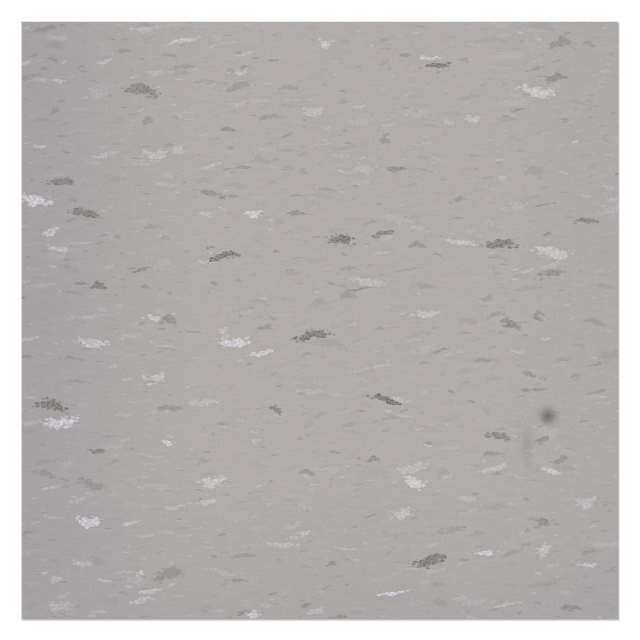
This texture is drawn by a Shadertoy shader. Its source:

```glsl
const vec3 PAPER = vec3(1.0);
const vec3 WARM_GREY = vec3(0.695, 0.677, 0.667);
const vec3 COOL_GREY = vec3(0.650, 0.634, 0.642);
const vec3 CHALK = vec3(0.86, 0.86, 0.89);
const vec3 SLATE = vec3(0.44, 0.43, 0.41);

vec2 hash2(vec2 p) {
    vec3 q = fract(p.xyx * vec3(0.1031, 0.1030, 0.0973));
    q += dot(q, q.yzx + 33.33);
    return fract((q.xx + q.yz) * q.zy);
}

// Distance to the nearest scattered point
float cellular(vec2 p) {
    vec2 cell = floor(p);
    float nearest = 2.0;
    for (int y = -1; y <= 1; y++)
    for (int x = -1; x <= 1; x++) {
        vec2 id = cell + vec2(x, y);
        nearest = min(nearest, distance(p, id + hash2(id + 7.0)));
    }
    return nearest;
}

float layeredSines(vec2 p) {
    float sum = 0.0, gain = 0.5;
    for (int i = 0; i < 4; i++) {
        sum += gain * sin(p.x + 1.7 * sin(p.y)) * cos(p.y + 0.6 * p.x);
        p = mat2(1.5, 1.1, -1.1, 1.5) * p + 2.3;
        gain *= 0.6;
    }
    return sum;
}

// Scattered ragged flakes: x is chalk coverage, y is slate coverage
vec2 flakes(vec2 p, vec2 spacing, vec2 largest, float density,
            float strength, float ragged, float seed) {
    vec2 cell = floor(p / spacing);
    vec2 cover = vec2(0.0);
    for (int y = -1; y <= 1; y++)
    for (int x = -1; x <= 1; x++) {
        vec2 id = cell + vec2(x, y);
        vec2 place = hash2(id + seed);
        vec2 shape = hash2(id + seed + 41.0);
        vec2 kind = hash2(id + seed + 83.0);
        vec2 pick = hash2(id + seed + 127.0);
        if (pick.x > density) continue;
        float tilt = (pick.y - 0.45) * 0.5;
        vec2 offset = p - (id + place) * spacing;
        offset = mat2(cos(tilt), -sin(tilt), sin(tilt), cos(tilt)) * offset;
        vec2 q = offset / (largest * mix(vec2(0.3), vec2(1.0), shape));
        q.y += 0.3 * sin(q.x * 3.0 + 6.3 * kind.x);
        float mask = 1.0 - smoothstep(0.55, 1.0, length(q) + ragged);
        float amount = mask * strength * mix(0.15, 1.0, kind.y * kind.y);
        cover = max(cover, kind.x < 0.5 ? vec2(amount, 0.0) : vec2(0.0, amount));
    }
    return cover;
}

float boxMask(vec2 p, float halfSide, float blur) {
    vec2 d = abs(p) - halfSide;
    return 1.0 - smoothstep(-blur, blur, max(d.x, d.y));
}

float softSpot(vec2 p, vec2 center, vec2 radius) {
    vec2 q = (p - center) / radius;
    return exp(-dot(q, q));
}

void mainImage(out vec4 fragColor, in vec2 fragCoord) {
    vec2 uv = fragCoord / iResolution.xy;
    float pixel = 1.0 / iResolution.y;

    // Broad tone: warm middle, cooler left and lower edges
    float warmth = smoothstep(0.0, 0.36, uv.x) * smoothstep(-0.15, 0.3, uv.y);
    warmth *= 1.0 - 0.35 * smoothstep(0.75, 1.0, uv.x);
    warmth += 0.1 * layeredSines(uv * vec2(9.0, 17.0));
    vec3 color = mix(COOL_GREY, WARM_GREY, clamp(warmth, 0.0, 1.0));

    // Fine grain and faint streaks
    float grain = cellular(uv * 240.0) - 0.45;
    float streak = cellular(uv * vec2(38.0, 110.0)) - 0.45;
    color += 0.022 * grain + 0.014 * streak;

    // Flakes from bold to tiny, broken up by cellular noise
    float crumbs = cellular(uv * vec2(100.0, 190.0));
    float ragged = 0.9 * (crumbs - 0.4) + 0.15 * layeredSines(uv * 160.0);
    vec2 bold = flakes(uv, vec2(0.085, 0.050), vec2(0.036, 0.011), 0.55, 0.75, ragged, 3.0);
    vec2 medium = flakes(uv, vec2(0.052, 0.024), vec2(0.024, 0.006), 0.65, 0.36, ragged, 211.0);
    vec2 tiny = flakes(uv, vec2(0.024, 0.011), vec2(0.011, 0.003), 0.60, 0.25, ragged, 457.0);
    vec2 cover = max(bold, max(medium, tiny));
    cover *= 0.75 + 0.6 * smoothstep(-0.2, 0.3, grain);
    color = mix(color, CHALK, min(cover.x, 1.0));
    color = mix(color, SLATE, min(cover.y, 1.0));

    // Blurred smudge with a faint tail
    color -= 0.20 * softSpot(uv, vec2(0.856, 0.350), vec2(0.011, 0.012));
    color -= 0.05 * softSpot(uv, vec2(0.824, 0.302), vec2(0.010, 0.033));

    // Tile on white with a thin shadow at the lower right
    vec2 centered = uv - 0.5;
    float shadow = boxMask(centered - vec2(0.001, -0.003), 0.466, 0.003);
    vec3 surround = PAPER - 0.35 * shadow;
    color = mix(surround, color, boxMask(centered, 0.466, pixel));
    fragColor = vec4(clamp(color, 0.0, 1.0), 1.0);
}
```
